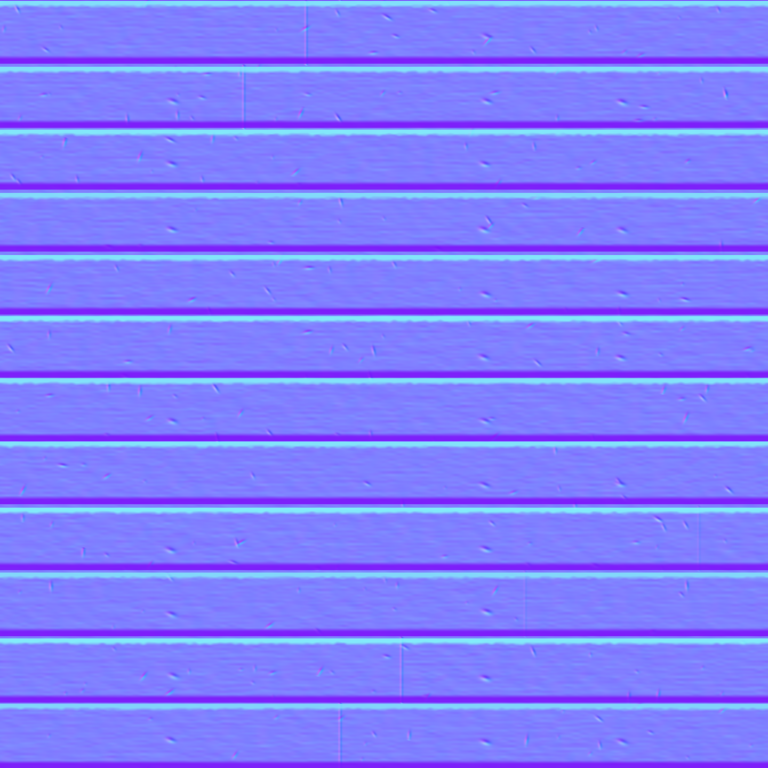
A Shadertoy shader for this texture map:

```glsl
// Tangent-space normal map of twelve horizontal painted boards with bevelled edges.

const float BOARDS = 12.0;
const float UNITS = 768.0;               // relief units across the canvas
const float BOARD_UNITS = UNITS / BOARDS;
const float TAU = 6.2831853;

float hash(vec2 p) {
    vec3 q = fract(p.xyx * 0.1031);
    q += dot(q, q.yzx + 33.33);
    return fract((q.x + q.y) * q.z);
}

// Value noise that wraps after a whole number of cells
float tiledNoise(vec2 uv, vec2 cells) {
    vec2 p = uv * cells;
    vec2 i = floor(p), f = p - i;
    f = f * f * (3.0 - 2.0 * f);
    vec2 a = mod(i, cells), b = mod(i + 1.0, cells);
    return mix(mix(hash(a), hash(vec2(b.x, a.y)), f.x),
               mix(hash(vec2(a.x, b.y)), hash(b), f.x), f.y);
}

float bump(vec2 p, vec2 radius) {
    p /= radius;
    return exp(-dot(p, p));
}

// x: distance below the nearest board joint in relief units, y: joint index
vec2 nearestJoint(float y) {
    float j = floor(y + 0.542);
    float drift = -2.7 + 3.9 * cos(TAU * (j - 1.0) / BOARDS);
    return vec2((y - j) * BOARD_UNITS - drift, mod(j, BOARDS));
}

// Scattered pits and short scratches, at most one per cell
float pits(vec2 uv, vec2 cells, float density) {
    vec2 p = uv * cells;
    vec2 id = mod(floor(p), cells);
    vec2 offset = 0.4 * (vec2(hash(id + 17.0), hash(id + 43.0)) - 0.5);
    vec2 q = (fract(p) - 0.5 - offset) * UNITS / cells;
    float angle = TAU * hash(id + 71.0);
    float c = cos(angle), s = sin(angle);
    q = mat2(c, -s, s, c) * q;
    float size = hash(id + 97.0);
    float depth = step(hash(id + 5.0), density) * mix(0.1, 0.5, size);
    return depth * bump(q, vec2(mix(1.5, 4.5, size), 1.5));
}

// Filled nail heads in three columns, some of them missing
float nails(vec2 uv) {
    const vec3 column = vec3(0.224, 0.632, 0.809);
    const vec3 chance = vec3(0.6, 0.95, 0.5);
    float y = (1.0 - uv.y) * BOARDS;
    float row = mod(floor(y), BOARDS);
    float depth = 0.0;
    for (int i = 0; i < 3; i++) {
        vec2 id = vec2(row, float(i) * 7.0 + 3.0);
        vec2 q = vec2((uv.x - column[i]) * UNITS, (0.58 - fract(y)) * BOARD_UNITS);
        q += 3.0 * (vec2(hash(id + 11.0), hash(id + 29.0)) - 0.5);
        q.y += 0.25 * q.x;
        depth += step(hash(id), chance[i]) * bump(q, vec2(4.5, 2.2));
    }
    return 0.65 * depth;
}

// Thin upright groove where two lengths meet, on six neighbouring boards
float buttJoint(vec2 uv) {
    vec2 joint = nearestJoint((1.0 - uv.y) * BOARDS);
    float board = joint.y - step(joint.x, 0.0);
    float s = mod(board + 4.0, BOARDS);
    float x = 0.91 - 0.14 * s - 0.11 * sin(0.9 * s);
    float depth = step(s, 5.5) * (s < 1.5 ? 0.1 : 0.28);
    return depth * bump(vec2((uv.x - x) * UNITS, 0.0), vec2(1.2));
}

float surfaceHeight(vec2 uv) {
    float grain = 0.10 * tiledNoise(uv, vec2(20.0, 256.0))
                + 0.09 * tiledNoise(uv, vec2(96.0, 300.0))
                + 0.22 * tiledNoise(uv, vec2(60.0, 84.0));
    return grain - pits(uv, vec2(24.0, 36.0), 0.16)
                 - pits(uv + 0.013, vec2(36.0, 60.0), 0.05)
                 - nails(uv) - buttJoint(uv);
}

vec2 surfaceSlope(vec2 uv) {
    vec2 e = vec2(1.0 / UNITS, 0.0);
    return 0.5 * vec2(surfaceHeight(uv - e.xy) - surfaceHeight(uv + e.xy),
                      surfaceHeight(uv - e.yx) - surfaceHeight(uv + e.yx));
}

// x: strength of the downward-facing edge, y: of the upward-facing one
vec2 bevels(float d, float gap, float wear, float soft) {
    float above = d + gap, below = d - gap;
    float lower = smoothstep(-9.0, -4.0, above) * (1.0 - smoothstep(-soft, soft, above));
    float upper = smoothstep(-soft, soft, below) * (1.0 - smoothstep(3.0, 7.5, below + wear));
    return vec2(lower, upper);
}

void mainImage(out vec4 fragColor, in vec2 fragCoord) {
    vec2 uv = fragCoord / iResolution.xy;
    vec2 joint = nearestJoint((1.0 - uv.y) * BOARDS);
    float soft = max(0.8, 0.75 * UNITS / iResolution.y);
    float gap = 1.8 * hash(vec2(joint.y, 8.0));
    float wear = 1.6 * (tiledNoise(uv, vec2(150.0, 192.0)) - 0.5);
    vec2 edge = bevels(joint.x, gap, wear, soft);

    // Bevel tilt plus the fine relief of the board faces
    float upTilt = mix(0.33, 0.43, hash(vec2(joint.y, 21.0)));
    vec2 tilt = vec2(0.01 * (edge.y - edge.x), upTilt * edge.y - 0.375 * edge.x);
    tilt += surfaceSlope(uv) * (1.0 - 0.8 * max(edge.x, edge.y));
    float blue = 1.0 - 0.02 * max(edge.x, edge.y) - 0.3 * dot(tilt, tilt) * (1.0 - edge.x) * (1.0 - edge.y);
    fragColor = vec4(clamp(vec3(0.5 + tilt, blue), 0.0, 1.0), 1.0);
}
```
